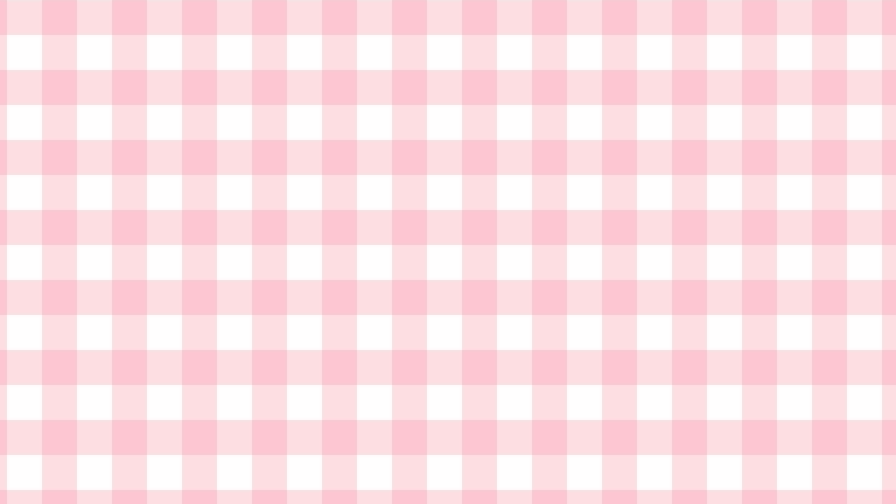
This pattern is drawn by a WebGL 2 fragment shader. Its source:

```glsl
#version 300 es
precision highp float;

#define REPEATS_DOWN 7.2
#define STRIPE_START vec2(0.6, 0.7)
#define STRIPE_WIDTH 0.5
#define EDGE_SOFTNESS 0.016
#define TINT_BLEED 0.085
#define CLOTH vec3(1.0, 0.995, 0.995)
#define SINGLE_PINK vec3(0.992, 0.872, 0.885)
#define DOUBLE_PINK vec3(0.992, 0.776, 0.824)

uniform vec2 u_resolution;
out vec4 fragColor;

// Coverage of the vertical (x) and horizontal (y) stripes
vec2 stripeCoverage(vec2 cell, float softness) {
  vec2 center = STRIPE_START + 0.5 * STRIPE_WIDTH;
  vec2 fromCenter = abs(fract(cell - center + 0.5) - 0.5);
  return clamp(0.5 + (0.5 * STRIPE_WIDTH - fromCenter) / softness, 0.0, 1.0);
}

// Crossing stripes deepen the tint
vec3 gingham(vec2 coverage) {
  vec3 between = mix(CLOTH, SINGLE_PINK, coverage.x);
  vec3 across = mix(SINGLE_PINK, DOUBLE_PINK, coverage.x);
  return mix(between, across, coverage.y);
}

float luma(vec3 color) {
  return dot(color, vec3(0.299, 0.587, 0.114));
}

void main() {
  vec2 cell = gl_FragCoord.xy / u_resolution.y * REPEATS_DOWN;
  float pixel = REPEATS_DOWN / u_resolution.y;

  // Crisp brightness, with the tint bleeding slightly over each edge
  vec3 crisp = gingham(stripeCoverage(cell, max(pixel, EDGE_SOFTNESS)));
  vec3 bled = gingham(stripeCoverage(cell, max(pixel, TINT_BLEED)));
  vec3 color = bled + luma(crisp) - luma(bled);

  fragColor = vec4(clamp(color, 0.0, 1.0), 1.0);
}
```
